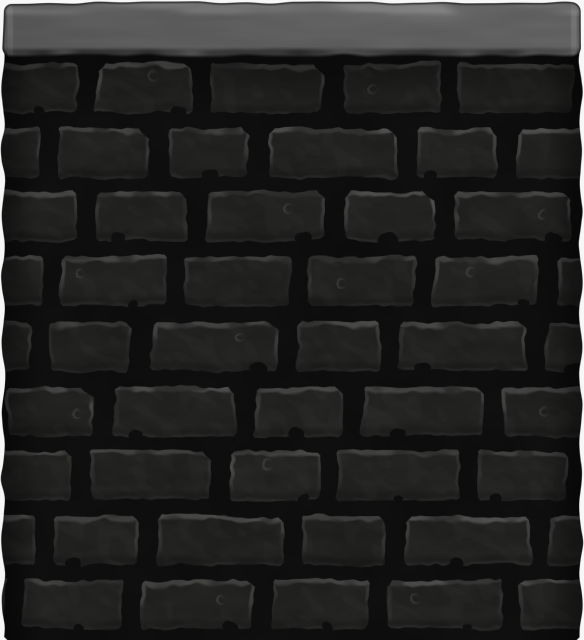
A WebGL 1 fragment shader for this texture:

```glsl
precision highp float;
// A painted dark brick wall under a pale stone ledge: nine staggered courses of
// alternating short and long bricks. Each brick is a set of four wobbling edge
// distances, with chips, pits, brushed faces and broken light along its rims.
uniform vec2 u_resolution;

const float WIDTH = 0.914;   // wall width, in canvas heights
const float COURSE = 0.101;  // height of one course
const float PAIR = 0.388;    // length of a short and a long brick together

float hash(vec2 p) {
  vec3 q = fract(p.xyx * vec3(0.1031, 0.1030, 0.0973));
  q += dot(q, q.yzx + 33.33);
  return fract((q.x + q.y) * q.z);
}

float noise(vec2 p) {
  vec2 i = floor(p), f = fract(p);
  f = f * f * (3.0 - 2.0 * f);
  return mix(mix(hash(i), hash(i + vec2(1, 0)), f.x),
             mix(hash(i + vec2(0, 1)), hash(i + vec2(1, 1)), f.x), f.y);
}

float fbm(vec2 p) {
  return 0.55 * noise(p) + 0.3 * noise(p * 2.1 + 7.3) + 0.15 * noise(p * 4.3 + 3.1);
}

// 1 inside a positive distance, softened at the edge
float fill(float d) {
  float soft = max(0.0013, 0.7 / u_resolution.y);
  return smoothstep(-soft, soft, d);
}

// light that hugs an edge to the given depth
float rim(float d, float depth) { return smoothstep(depth, depth * 0.45, d); }

// x of the k-th vertical joint; each course has its own start and first length
float joint(float row, float k) {
  vec3 pick = 1.0 - step(0.5, abs(mod(row, 3.0) - vec3(0, 1, 2)));
  vec3 start = row < 3.0 ? vec3(0.135, 0.016, 0.135)
             : row < 6.0 ? vec3(0.081, 0.063, -0.005) : vec3(-0.043, 0.070, 0.023);
  vec3 first = row < 3.0 ? vec3(0.180, 0.233, 0.173)
             : row < 6.0 ? vec3(0.194, 0.158, 0.168) : vec3(0.169, 0.161, 0.182);
  float cut = row == 1.0 && k == 0.0 ? 0.06 : 0.0;
  return dot(pick, start) + floor(k / 2.0) * PAIR + mod(k, 2.0) * dot(pick, first) + cut;
}

vec3 bricks(vec2 p) {
  float row = clamp(floor((0.9138 - p.y) / COURSE), 0.0, 8.0);
  vec3 col = vec3(0.046 + 0.018 * fbm(p * 14.0));

  // the brick between the two nearest joints
  float left = 0.0, right = 1.0, id = 0.0;
  for (int i = -2; i < 7; i++) {
    float k = float(i), a = joint(row, k), b = joint(row, k + 1.0);
    if (p.x >= a && p.x < b) { left = a; right = b; id = k; }
  }
  vec2 key = vec2(id + 11.0, row * 7.0 + 3.0);
  float h1 = hash(key), h2 = hash(key + 31.7), h3 = hash(key + 57.1), h4 = hash(key + 83.9);

  // wobbling edges with skewed ends
  vec2 half_ = vec2((right - left) * 0.5 - 0.0135 - 0.003 * h1, 0.0385);
  vec2 q = p - vec2((left + right) * 0.5, 0.8633 - row * COURSE + 0.004 * (hash(key.yy) - 0.5));
  q += 0.006 * (vec2(noise(p * 24.0), noise(p * 24.0 + 40.0)) - 0.5);
  q += 0.004 * (vec2(noise(p * 85.0), noise(p * 85.0 + 60.0)) - 0.5);
  float l = q.x + half_.x - 0.16 * (h2 - 0.35) * q.y;
  float r = half_.x - q.x - 0.14 * (h3 - 0.5) * q.y;
  float t = half_.y - q.y + 0.04 * (h4 - 0.5) * q.x;
  float b = half_.y + q.y;
  float d = min(min(l, r), min(t, b));
  d = min(d, 0.7 * (l + t) - 0.002 - 0.006 * h3 * h3);
  d = min(d, 0.7 * (r + t) - 0.002 - 0.010 * h1 * h1);
  d = min(d, 0.7 * (min(l, r) + b) - 0.003);
  vec2 chip = q - vec2((h4 - 0.5) * 1.5 * half_.x, -half_.y + 0.003);
  d = min(d, length(chip * vec2(0.8, 1.0)) - 0.011 * step(0.4, h2) * (0.5 + 0.5 * h1));

  // brushed face, darker at its foot
  float face = 0.107 + 0.034 * fbm(p * vec2(22.0, 48.0)) + 0.008 * h2;
  face += 0.012 * smoothstep(0.55, 0.75, noise(p * vec2(16.0, 60.0) + q.x * 30.0));
  face -= 0.018 * rim(b, 0.018);
  vec3 brick = face * vec3(1.01, 1.01, 0.985);

  // broken light along the top and the two ends
  float patchy = smoothstep(0.2, 0.62, noise(p * 34.0 + h1 * 9.0));
  float depth = 0.006 + 0.008 * noise(p * vec2(45.0, 12.0) + 5.0);
  float ends = max(rim(l, 0.008) * (0.4 + 0.6 * h4), rim(r, 0.007) * (0.4 + 0.6 * h1));
  ends *= smoothstep(-half_.y, 0.4 * half_.y, q.y);
  float light = max(rim(t, depth) * (0.35 + 0.65 * patchy), ends * (0.25 + 0.75 * patchy));
  light = max(light, 0.22 * rim(b, 0.006) * patchy);
  brick += vec3(0.17) * light * (0.6 + 0.4 * h3);

  // a few pale round pits
  vec2 pit = q - vec2((h1 - 0.5) * 1.3 * half_.x, (h2 - 0.3) * 0.03);
  float ring = abs(length(pit) - 0.007) - 0.0006;
  brick += 0.07 * step(0.72, h4) * rim(ring, 0.002) * smoothstep(0.009, -0.007, pit.x);
  col = mix(col, brick, fill(d));

  // shade under the ledge and toward the two sides
  col *= mix(0.72, 1.0, smoothstep(0.92, 0.81, p.y));
  return col * mix(0.6, 1.0, smoothstep(0.0, 0.07, min(p.x, WIDTH - p.x)));
}

void main() {
  vec2 p = gl_FragCoord.xy / u_resolution * vec2(WIDTH, 1.0);
  float side = min(p.x, WIDTH - p.x);

  // silhouette bulges at each course and is rounded at the foot
  float bulge = 0.5 - 0.5 * cos(6.2832 * (0.9138 - p.y) / COURSE);
  float wall = side - 0.006 + 0.005 * bulge - 0.003 * noise(p * 40.0);
  wall = min(wall, 0.7 * (side + p.y) - 0.008);
  wall = min(wall, 0.93 - p.y);
  vec3 col = mix(vec3(0.97), bricks(p), fill(wall));

  // ledge: a rounded slab, streaked along its length
  vec2 e = abs(p - vec2(WIDTH * 0.5, 0.954)) - vec2(WIDTH * 0.5 - 0.018, 0.028);
  float slab = 0.014 - length(max(e, 0.0)) - min(max(e.x, e.y), 0.0);
  slab -= 0.005 * (noise(p * vec2(26.0, 9.0)) - 0.4);
  float stone = 0.31 + 0.05 * p.x + 0.07 * fbm(p * vec2(6.0, 38.0));
  stone += 0.10 * rim(0.994 - p.y, 0.022) * smoothstep(0.25, 0.65, noise(p * vec2(12.0, 30.0)));
  stone += 0.08 * rim(abs(side - 0.016), 0.006) * noise(p * 30.0);
  stone -= 0.14 * rim(p.y - 0.912, 0.016) * (0.4 + noise(p * vec2(30.0, 60.0)));
  stone *= mix(0.4, 1.0, smoothstep(0.0, 0.005, slab));
  col = mix(col, vec3(stone), fill(slab));

  gl_FragColor = vec4(col, 1.0);
}
```
